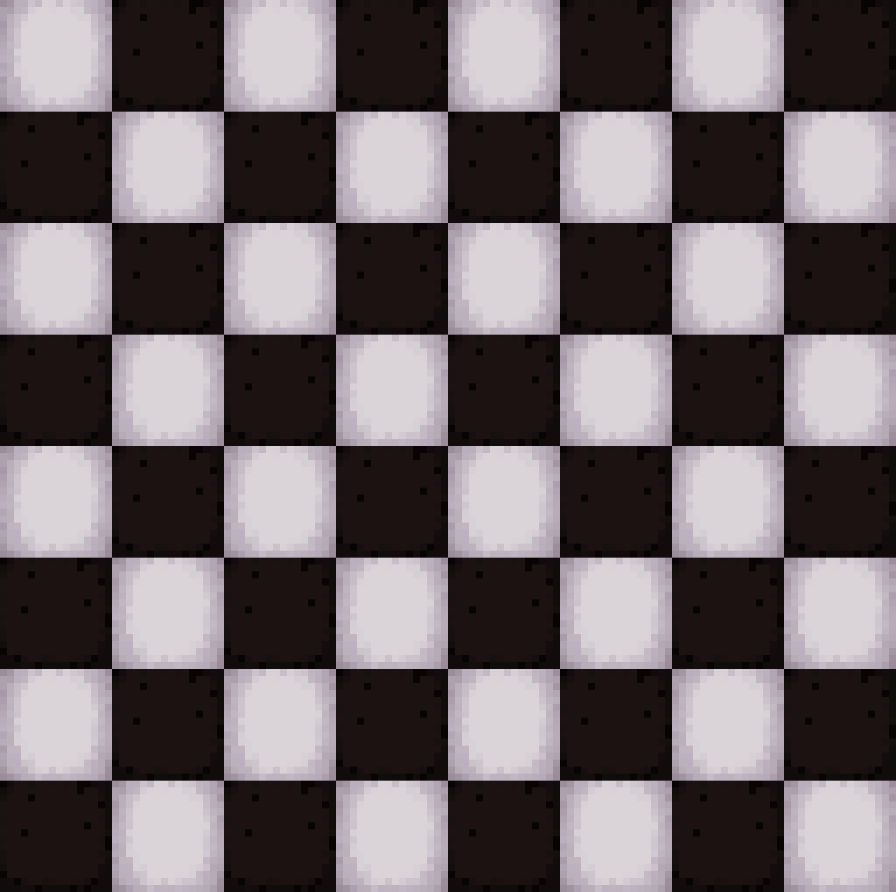
Write a WebGL 2 fragment shader that draws this pattern.

```glsl
#version 300 es
precision highp float;

uniform vec2 u_resolution;
out vec4 outColor;

// Layout
const float TILES = 8.0;             // squares across and down, even so it wraps
const float TEXELS = 16.0;           // blocks along one square
const int SAMPLES = 3;               // antialiasing samples per axis

// Pale squares
const vec3 PALE = vec3(0.855, 0.832, 0.848);
const vec3 LILAC = vec3(0.735, 0.690, 0.742);
const vec3 SHADOW = vec3(0.610, 0.550, 0.605);
const vec2 GLOW_CENTER = vec2(0.50, 0.53);
const vec2 GLOW_RADIUS = vec2(0.32, 0.40);
const float GLOW_POWER = 2.4;        // 2 is an ellipse, higher is boxier
const vec3 GLOW_STOPS = vec3(0.95, 1.38, 1.80);
const float GLOW_JITTER = 0.20;

// Dark squares
const vec3 DARK = vec3(0.108, 0.071, 0.071);
const vec3 DARK_EDGE = vec3(0.062, 0.047, 0.043);
const vec3 SPECK = vec3(0.030, 0.016, 0.016);
const float SPECK_CHANCE = 0.015;
const float EDGE_SPECK_CHANCE = 0.16;

float hash(vec2 p) {
    vec3 q = fract(p.xyx * vec3(0.1031, 0.1030, 0.0973));
    q += dot(q, q.yzx + 33.33);
    return fract((q.x + q.y) * q.z);
}

// Rounded glow fading to lilac, then to shadow in the corners
vec3 paleSquare(vec2 p, vec2 texel) {
    vec2 q = pow(abs(p - GLOW_CENTER) / GLOW_RADIUS, vec2(GLOW_POWER));
    float d = pow(q.x + q.y, 1.0 / GLOW_POWER);
    d += (hash(texel + 7.0) - 0.5) * GLOW_JITTER;
    vec3 color = mix(PALE, LILAC, smoothstep(GLOW_STOPS.x, GLOW_STOPS.y, d));
    return mix(color, SHADOW, smoothstep(GLOW_STOPS.y, GLOW_STOPS.z, d));
}

// Near-black face with a worn rim, heavier at the lower right, and specks
vec3 darkSquare(vec2 p, vec2 texel) {
    vec2 q = abs(p - vec2(0.47, 0.53)) * 2.0;
    float d = pow(dot(q * q, q * q), 0.25);
    float rim = smoothstep(0.86, 1.04, d + (hash(texel + 31.0) - 0.5) * 0.12);
    float chance = mix(SPECK_CHANCE, EDGE_SPECK_CHANCE, smoothstep(0.75, 1.0, d));
    float speck = step(hash(texel + 53.0), chance);
    return mix(mix(DARK, DARK_EDGE, rim), SPECK, speck);
}

// Colour of the block under a canvas position from 0 to 1
vec3 checker(vec2 uv) {
    vec2 grid = uv * TILES;
    vec2 cell = floor(grid);
    vec2 texel = floor(fract(grid) * TEXELS);
    vec2 p = (texel + 0.5) / TEXELS;
    bool pale = mod(cell.x + cell.y, 2.0) > 0.5;
    return pale ? paleSquare(p, texel) : darkSquare(p, texel);
}

void main() {
    // Average a grid of samples to smooth the block edges
    vec3 sum = vec3(0.0);
    for (int y = 0; y < SAMPLES; y++) {
        for (int x = 0; x < SAMPLES; x++) {
            vec2 offset = (vec2(x, y) + 0.5) / float(SAMPLES) - 0.5;
            sum += checker((gl_FragCoord.xy + offset) / u_resolution);
        }
    }
    outColor = vec4(sum / float(SAMPLES * SAMPLES), 1.0);
}
```
